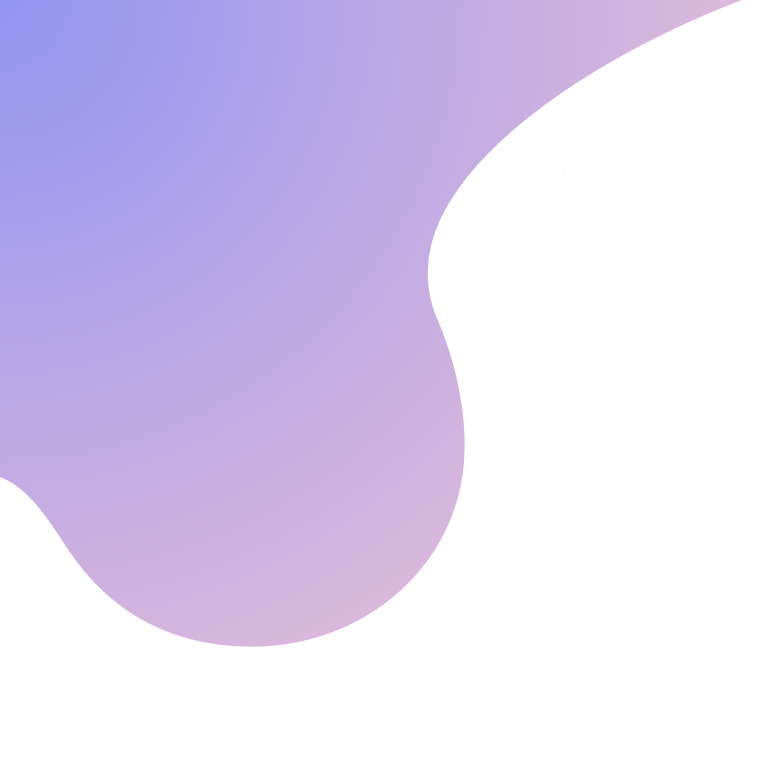
This background is drawn by a WebGL 1 fragment shader. Its source:

```glsl
precision highp float;
// Soft periwinkle-to-pink blob in the top left corner of a white page, with a faint outer contour.

uniform vec2 u_resolution;

const vec3 PAGE = vec3(1.0);
const vec3 PERIWINKLE = vec3(0.576, 0.582, 0.948);
const vec3 PINK = vec3(0.876, 0.732, 0.856);
const float GRADIENT_RADIUS = 1.0;
const float CONTOUR_WIDTH = 0.0013;
const float CONTOUR_SHADE = 0.012;
const int CURVE_STEPS = 24;

vec2 bezier(vec2 a, vec2 b, vec2 c, vec2 d, float t) {
  float s = 1.0 - t;
  return s * s * s * a + 3.0 * s * t * (s * b + t * c) + t * t * t * d;
}

float segmentDistance(vec2 p, vec2 a, vec2 b) {
  vec2 ab = b - a;
  float t = clamp(dot(p - a, ab) / dot(ab, ab), 0.0, 1.0);
  return length(p - a - t * ab);
}

// Adds one cubic to an outline: x keeps the nearest distance,
// y flips sign whenever a ray to the right crosses the curve.
void addCurve(inout vec2 outline, vec2 p, vec2 a, vec2 b, vec2 c, vec2 d) {
  vec2 from = a;
  for (int i = 1; i <= CURVE_STEPS; i++) {
    vec2 to = bezier(a, b, c, d, float(i) / float(CURVE_STEPS));
    outline.x = min(outline.x, segmentDistance(p, from, to));
    if ((from.y > p.y) != (to.y > p.y)) {
      float crossing = mix(from.x, to.x, (p.y - from.y) / (to.y - from.y));
      if (crossing > p.x) outline.y = -outline.y;
    }
    from = to;
  }
}

// Signed distance, positive inside the blob
float blobDistance(vec2 p) {
  vec2 top = vec2(0.966, 0.0);
  vec2 waist = vec2(0.557, 0.354);
  vec2 hip = vec2(0.570, 0.417);
  vec2 side = vec2(0.605, 0.581);
  vec2 base = vec2(0.329, 0.842);
  vec2 bend = vec2(0.085, 0.710);
  vec2 left = vec2(0.0, 0.621);
  vec2 o = vec2(10.0, -1.0);
  addCurve(o, p, top, vec2(0.771, 0.074), vec2(0.557, 0.215), waist);
  addCurve(o, p, waist, vec2(0.557, 0.378), vec2(0.561, 0.396), hip);
  addCurve(o, p, hip, vec2(0.591, 0.466), vec2(0.605, 0.525), side);
  addCurve(o, p, side, vec2(0.605, 0.732), vec2(0.477, 0.842), base);
  addCurve(o, p, base, vec2(0.232, 0.842), vec2(0.146, 0.805), bend);
  addCurve(o, p, bend, vec2(0.060, 0.672), vec2(0.036, 0.635), left);
  return o.x * o.y;
}

// Unsigned distance to the outer hairline
float contourDistance(vec2 p) {
  vec2 tip = vec2(0.781, 0.104);
  vec2 waist = vec2(0.732, 0.260);
  vec2 side = vec2(0.802, 0.586);
  vec2 base = vec2(0.358, 0.995);
  vec2 left = vec2(0.0, 0.823);
  vec2 o = vec2(10.0, -1.0);
  addCurve(o, p, tip, vec2(0.745, 0.156), vec2(0.732, 0.208), waist);
  addCurve(o, p, waist, vec2(0.732, 0.391), vec2(0.802, 0.456), side);
  addCurve(o, p, side, vec2(0.802, 0.810), vec2(0.596, 0.995), base);
  addCurve(o, p, base, vec2(0.202, 0.995), vec2(0.078, 0.911), left);
  return o.x;
}

void main() {
  // Canvas units measured right and down from the top left corner
  float size = min(u_resolution.x, u_resolution.y);
  vec2 p = vec2(gl_FragCoord.x, u_resolution.y - gl_FragCoord.y) / size;

  // Page with its hairline
  float hairline = clamp((0.5 * CONTOUR_WIDTH - contourDistance(p)) * size + 0.5, 0.0, 1.0);
  vec3 color = PAGE - CONTOUR_SHADE * hairline;

  // Blob with a radial gradient from the corner
  vec3 fill = mix(PERIWINKLE, PINK, clamp(length(p) / GRADIENT_RADIUS, 0.0, 1.0));
  float coverage = clamp(blobDistance(p) * size + 0.5, 0.0, 1.0);
  gl_FragColor = vec4(mix(color, fill, coverage), 1.0);
}
```
